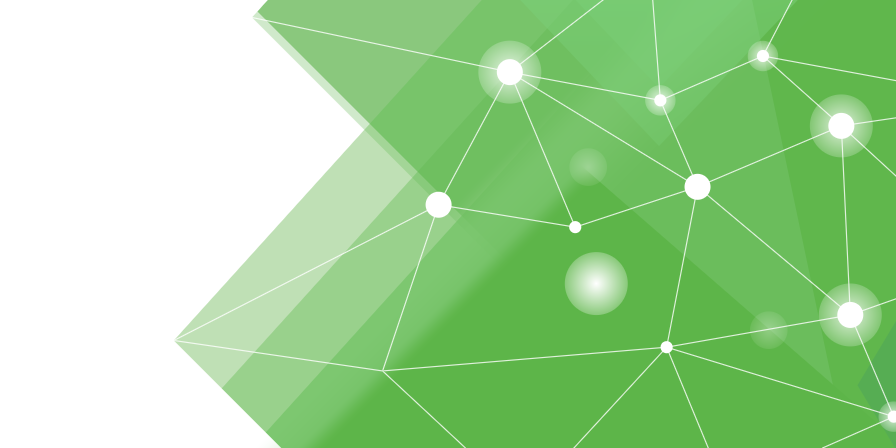
Reproduce this background procedurally as a Shadertoy shader.

```glsl
// Overlapping translucent green chevrons under a white network of glowing nodes.

// Palette
const vec3 WHITE      = vec3(1.0);
const vec3 PALE       = vec3(0.75, 0.88, 0.71);
const vec3 LIGHT      = vec3(0.60, 0.82, 0.55);
const vec3 MEDIUM     = vec3(0.49, 0.78, 0.44);
const vec3 FACET      = vec3(0.42, 0.74, 0.36);
const vec3 DEEP       = vec3(0.365, 0.71, 0.285);
const vec3 UPPER      = vec3(0.54, 0.785, 0.49);
const vec3 MINT       = vec3(0.48, 0.81, 0.47);
const vec3 TEAL       = vec3(0.33, 0.67, 0.33);

// Layout, in units of the canvas height
const vec2 LOWER_APEX  = vec2(0.388, 0.24);
const vec2 UPPER_APEX  = vec2(0.5625, 0.961);
const vec2 DEEP_APEX   = vec2(1.315, 0.615);
const vec2 MINT_TIP    = vec2(1.471, 0.674);
const vec2 TEAL_TIP    = vec2(1.914, 0.14);
const vec2 RISE_NORMAL = vec2(0.742, -0.671);
const vec2 FALL_NORMAL = vec2(0.707, 0.707);
const float LINE_HALF  = 0.0013;
const float LINE_ALPHA = 0.8;
const float BIG_HALO   = 0.0703;
const float SMALL_HALO = 0.034;

// Hubs: x, y, core radius. The first three have big halos, the next three small.
const int HUB_COUNT = 11;
const vec3 HUBS[HUB_COUNT] = vec3[](
    vec3(1.138, 0.839, 0.029), vec3(1.878, 0.719, 0.029), vec3(1.898, 0.297, 0.029),
    vec3(1.474, 0.776, 0.0135), vec3(1.703, 0.875, 0.0135), vec3(1.995, 0.07, 0.0135),
    vec3(1.557, 0.583, 0.029), vec3(0.979, 0.543, 0.029), vec3(1.284, 0.493, 0.0135),
    vec3(1.488, 0.225, 0.0135), vec3(0.854, 0.172, 0.0));

// One walk along the hubs that covers every inner link
const int WALK_COUNT = 20;
const int WALK[WALK_COUNT] = int[](3, 0, 7, 8, 0, 6, 8, 7, 10, 9, 5, 2, 9, 6, 2, 1, 6, 3, 4, 1);

// Outer ends: x, y, index of the hub they join
const int SPOKE_COUNT = 14;
const vec3 SPOKES[SPOKE_COUNT] = vec3[](
    vec3(1.346, 1, 0), vec3(1.457, 1, 3), vec3(1.768, 1, 4), vec3(2, 0.82, 4),
    vec3(2, 0.737, 1), vec3(2, 0.607, 1), vec3(2, 0.333, 2), vec3(1.836, 0, 5),
    vec3(1.281, 0, 9), vec3(1.581, 0, 9), vec3(1.039, 0, 10),
    vec3(LOWER_APEX, 10), vec3(LOWER_APEX, 7), vec3(UPPER_APEX, 0));

// Loose orbs: x, y, radius, strength
const int ORB_COUNT = 3;
const vec4 ORBS[ORB_COUNT] = vec4[](
    vec4(1.331, 0.367, 0.0703, 1.0), vec4(1.313, 0.627, 0.042, 0.3), vec4(1.716, 0.263, 0.042, 0.32));

float pixel;

// Antialiased coverage of the half space d > 0
float cover(float d) { return clamp(0.5 + d / pixel, 0.0, 1.0); }

float segment(vec2 p, vec2 a, vec2 b) {
    vec2 ap = p - a, ab = b - a;
    return length(ap - ab * clamp(dot(ap, ab) / dot(ab, ab), 0.0, 1.0));
}

float halo(vec2 p, vec2 center, float radius) {
    float d = length(p - center);
    return cover(radius - d) * mix(1.0, 0.27, min(d / radius, 1.0));
}

vec3 background(vec2 p) {
    float across = p.x - p.y;
    float band = dot(p - LOWER_APEX, RISE_NORMAL);

    // Lower chevron in three bands
    vec3 tint = mix(PALE, LIGHT, cover(band - 0.151));
    tint = mix(tint, MEDIUM, cover(band - 0.29));
    float inLower = cover(band) * cover(dot(p - LOWER_APEX, FALL_NORMAL));
    vec3 color = mix(WHITE, tint, inLower);

    // Upper chevron with a faint rim, darker where the two overlap
    float rim = dot(p - UPPER_APEX, FALL_NORMAL);
    float inUpper = cover(dot(p - UPPER_APEX, RISE_NORMAL)) * mix(cover(rim), cover(rim - 0.018), 0.6);
    inUpper *= 1.0 - 0.7 * smoothstep(0.46, 0.58, across);
    vec3 overlap = mix(MEDIUM, FACET, 0.3 + 0.5 * cover(band - 0.151));
    color = mix(color, mix(UPPER, overlap, cover(band)), inUpper);

    // Facets on the right
    color = mix(color, FACET, smoothstep(0.56, 0.85, across));
    float inDeep = smoothstep(0.66, 0.73, across) * cover(dot(p - DEEP_APEX, vec2(-0.656, -0.754)));
    color = mix(color, DEEP, inDeep);
    color = mix(color, DEEP, 0.8 * cover(p.x - 1.706 - 0.21 * (0.87 - p.y)));

    // Nested mint diamonds hanging from the top
    for (int i = 0; i < 2; i++) {
        vec2 q = p - MINT_TIP - vec2(0.0, 0.13 * float(i));
        color = mix(color, MINT, cover(0.7 * (0.95 * q.y - abs(q.x))) * (0.35 + 0.6 * max(q.y, 0.0)));
    }
    vec2 corner = p - TEAL_TIP;
    return mix(color, TEAL, 0.8 * cover(0.85 * (corner.x - 0.6 * abs(corner.y))));
}

void mainImage(out vec4 fragColor, in vec2 fragCoord) {
    pixel = 1.0 / iResolution.y;
    vec2 p = fragCoord * pixel;
    vec3 color = background(p);

    // Links
    float link = 1e3;
    for (int i = 1; i < WALK_COUNT; i++)
        link = min(link, segment(p, HUBS[WALK[i - 1]].xy, HUBS[WALK[i]].xy));
    for (int i = 0; i < SPOKE_COUNT; i++)
        link = min(link, segment(p, SPOKES[i].xy, HUBS[int(SPOKES[i].z)].xy));
    color = mix(color, WHITE, LINE_ALPHA * cover(LINE_HALF - link));

    // Orbs, halos and cores
    for (int i = 0; i < ORB_COUNT; i++)
        color = mix(color, WHITE, ORBS[i].w * halo(p, ORBS[i].xy, ORBS[i].z));
    for (int i = 0; i < HUB_COUNT; i++) {
        vec3 hub = HUBS[i];
        if (i < 6) color = mix(color, WHITE, 0.8 * halo(p, hub.xy, i < 3 ? BIG_HALO : SMALL_HALO));
        if (hub.z > 0.0) color = mix(color, WHITE, cover(hub.z - length(p - hub.xy)));
    }
    fragColor = vec4(color, 1.0);
}
```
